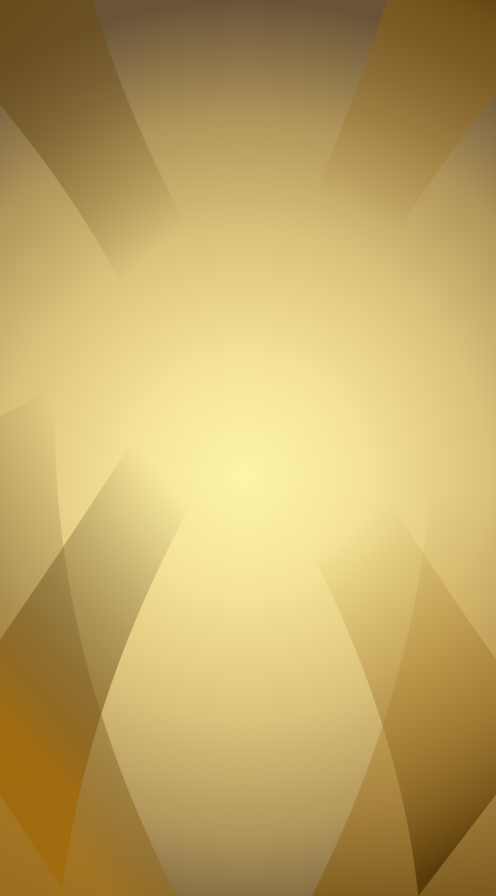
Give the GLSL for this background, as a WebGL 2 fragment shader.

```glsl
#version 300 es
precision highp float;
// A golden radial glow crossed by translucent curved ribbons.
// Each ribbon lies between two parabolic edges x(y); its tint and opacity
// grow along a slanted axis, so it dissolves towards the glow.

#define GLOW_CENTER vec2(0.273, 0.469)
#define GLOW_CORE   vec3(0.99, 0.96, 0.66)
#define GLOW_INNER  vec3(0.96, 0.89, 0.59)
#define GLOW_MIDDLE vec3(0.86, 0.76, 0.48)
#define GLOW_OUTER  vec3(0.69, 0.58, 0.35)
#define GLOW_RIM    vec3(0.41, 0.33, 0.22)
#define FAR_LEFT    -1.0
#define FAR_RIGHT   2.0

uniform vec2 u_resolution;
out vec4 fragColor;

// Smooth step of about one pixel: 1 where x lies right of the edge.
float rightOf(float x, float edge) {
    float soft = 0.8 / u_resolution.y;
    return smoothstep(-soft, soft, x - edge);
}

// Parabola x(y) through three points.
float curve(float y, vec2 a, vec2 b, vec2 c) {
    float slopeAB = (b.x - a.x) / (b.y - a.y);
    float slopeBC = (c.x - b.x) / (c.y - b.y);
    float bend = (slopeBC - slopeAB) / (c.y - a.y);
    return a.x + (y - a.y) * (slopeAB + bend * (y - b.y));
}

float between(float x, float left, float right) {
    return rightOf(x, left) * (1.0 - rightOf(x, right));
}

// Piecewise radial gradient.
vec3 glow(vec2 p) {
    float d = distance(p, GLOW_CENTER);
    vec3 color = mix(GLOW_CORE, GLOW_INNER, clamp(d / 0.13, 0.0, 1.0));
    color = mix(color, GLOW_MIDDLE, clamp((d - 0.13) / 0.14, 0.0, 1.0));
    color = mix(color, GLOW_OUTER, clamp((d - 0.27) / 0.13, 0.0, 1.0));
    return mix(color, GLOW_RIM, clamp((d - 0.40) / 0.13, 0.0, 1.0));
}

// Lays a ribbon over the color; axis = (lean, clear end, dense end).
vec3 ribbon(vec3 color, vec2 p, float mask, vec3 axis, vec3 nearTint, vec3 farTint, float opacity) {
    float t = clamp((p.y + axis.x * p.x - axis.y) / (axis.z - axis.y), 0.0, 1.0);
    return mix(color, mix(nearTint, farTint, t * t * t), mask * t * opacity);
}

void main() {
    vec2 p = gl_FragCoord.xy / u_resolution.y;
    vec3 color = glow(p);
    float left, right, mask;

    // Upper left ribbon
    left = curve(p.y, vec2(0.0, 0.883), vec2(0.078, 0.779), vec2(0.137, 0.681));
    right = curve(p.y, vec2(0.104, 1.0), vec2(0.150, 0.870), vec2(0.206, 0.753));
    color = ribbon(color, p, between(p.x, left, right), vec3(-1.0, 0.545, 1.0),
                   vec3(0.43, 0.32, 0.12), vec3(0.41, 0.29, 0.08), 0.9);

    // Upper right ribbon
    left = curve(p.y, vec2(0.432, 1.0), vec2(0.391, 0.883), vec2(0.352, 0.785));
    right = curve(p.y, vec2(0.555, 0.896), vec2(0.495, 0.818), vec2(0.443, 0.740));
    color = ribbon(color, p, between(p.x, left, right), vec3(0.5, 0.96, 1.277),
                   vec3(0.60, 0.44, 0.14), vec3(0.40, 0.27, 0.05), 0.9);

    // Lower left sweep with a slanted top
    left = max(FAR_LEFT, (p.y - 0.535) / 0.55);
    right = curve(p.y, vec2(0.0625, 0.479), vec2(0.113, 0.203), vec2(0.197, 0.0));
    color = ribbon(color, p, between(p.x, left, right), vec3(1.2, 0.62, 0.15),
                   vec3(0.48, 0.38, 0.18), vec3(0.66, 0.46, 0.10), 0.8);

    // Lower left ribbon, cut off at the corner
    left = curve(p.y, vec2(0.150, 0.512), vec2(0.072, 0.392), vec2(0.0, 0.286));
    right = curve(p.y, vec2(0.215, 0.440), vec2(0.113, 0.203), vec2(0.069, 0.0));
    mask = between(p.x, left, right) * rightOf(p.x, (0.112 - p.y) / 1.5);
    color = ribbon(color, p, mask, vec3(1.1, 0.67, 0.2),
                   vec3(0.42, 0.33, 0.16), vec3(0.63, 0.42, 0.05), 0.9);

    // Lower right sweep
    left = curve(p.y, vec2(0.479, 0.440), vec2(0.427, 0.190), vec2(0.348, 0.0));
    color = ribbon(color, p, between(p.x, left, FAR_RIGHT), vec3(0.0, 0.45, 0.0),
                   vec3(0.74, 0.57, 0.24), vec3(0.50, 0.36, 0.10), 0.85);

    // Lower right ribbon, cut off at the corner
    left = curve(p.y, vec2(0.345, 0.388), vec2(0.427, 0.190), vec2(0.467, 0.0));
    right = curve(p.y, vec2(0.436, 0.440), vec2(0.471, 0.385), vec2(0.555, 0.262));
    mask = between(p.x, left, min(right + step(p.y, 0.2), 0.467 + 0.765 * p.y));
    color = ribbon(color, p, mask, vec3(-0.57, 0.19, -0.25),
                   vec3(0.68, 0.52, 0.20), vec3(0.34, 0.22, 0.03), 0.95);

    fragColor = vec4(color, 1.0);
}
```
